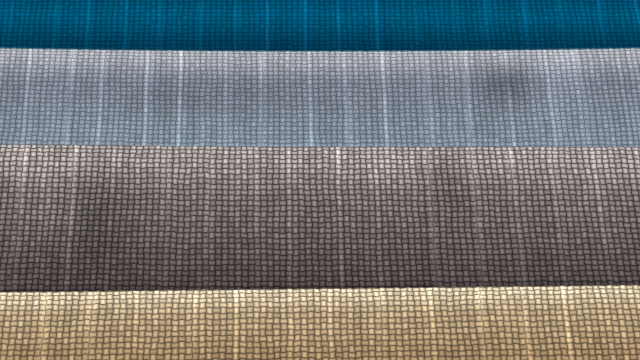
This texture is drawn by a WebGL 1 fragment shader. Its source:

```glsl
precision highp float;
// Four folded lengths of slubbed plain-weave cloth, stacked from far to near.
// Each fold has a curved top edge, a shading ramp, an interlaced thread relief
// and irregular thick warp threads; four samples per pixel smooth the weave.
uniform vec2 u_resolution;

float hash(vec2 p) {
  p = fract(p * vec2(0.1031, 0.1137));
  p += dot(p, p.yx + 33.33);
  return fract((p.x + p.y) * p.x * 17.3);
}

float noise(vec2 p) {
  vec2 i = floor(p), f = fract(p);
  f = f * f * (3.0 - 2.0 * f);
  return mix(mix(hash(i), hash(i + vec2(1.0, 0.0)), f.x),
             mix(hash(i + vec2(0.0, 1.0)), hash(i + 1.0), f.x), f.y);
}

// Soft spot used for broad dents and swells in the cloth.
float spot(vec2 p, vec2 center, vec2 radius) {
  vec2 q = (p - center) / radius;
  return exp(-dot(q, q));
}

// Height of a plain weave, 0 in the gaps and 1 on the thread crowns.
float weave(vec2 q, float seed) {
  q.y += 0.3 * (noise(vec2(q.x * 0.4, q.y * 0.3) + seed) - 0.5);
  q.x += 0.3 * (noise(q * vec2(0.3, 0.25) + seed + 40.0) - 0.5);
  vec2 cell = floor(q), f = 2.0 * fract(q) - 1.0;
  float warpOver = mod(cell.x + cell.y, 2.0);
  f = mix(f, f.yx, warpOver);
  float along = 1.0 - 0.55 * pow(abs(f.x), 4.0);
  float across = 1.0 - f.y * f.y;
  float tone = 0.82 + 0.3 * hash(cell + seed) + 0.1 * warpOver;
  return along * across * tone;
}

// Thick warp threads at uneven gaps, fading in and out along their length.
float slubs(float x, float depth, float gap, float phase, float seed) {
  float u = (x - phase) / gap, id = floor(u);
  float center = 0.5 + 0.3 * (hash(vec2(id, seed)) - 0.5);
  float offset = (fract(u) - center) * gap;
  float strength = 0.35 + 0.65 * hash(vec2(id + 9.0, seed));
  float fade = 0.55 + 0.6 * noise(vec2(id * 7.0, depth * 28.0 + seed));
  return exp(-offset * offset / 0.000028) * strength * fade;
}

// Light multiplier of one cloth at a given depth below its top edge.
float cloth(float x, float depth, vec2 pitch, float gap, float phase,
            float relief, float seed) {
  float fanned = 0.7 + (x - 0.7) / (1.0 + 0.15 * depth);
  float row = depth + 0.016 * (1.0 - exp(-max(depth, 0.0) / 0.025));
  float threads = weave(vec2(fanned, row) / pitch, seed);
  float streaks = noise(vec2(fanned * 75.0, depth * 5.0 + seed)) - 0.5;
  float slub = slubs(fanned, depth, gap, phase, seed);
  return 1.0 + relief * (threads - 0.6) + 0.10 * streaks
       + slub * (0.16 + 0.25 * relief);
}

// Three-stop ramp down the face of a fold.
vec3 ramp(vec3 top, vec3 middle, vec3 bottom, float t, float crest) {
  vec3 face = mix(middle, bottom, smoothstep(0.35, 1.0, t));
  return mix(top, face, smoothstep(0.0, crest, t));
}

vec3 scene(vec2 p) {
  float across = p.x / 1.778;
  float bow = 4.0 * across * (1.0 - across);
  float bump = 0.0012 * sin(p.x * 190.0) * noise(vec2(p.x * 60.0, 3.0));

  // Far teal cloth, darkening into the fold below.
  float depth = 1.02 - p.y;
  vec3 color = ramp(vec3(0.0, 0.28, 0.40), vec3(0.0, 0.33, 0.46),
                    vec3(0.005, 0.22, 0.32), depth / 0.16, 0.4);
  color *= cloth(p.x, depth, vec2(0.0150, 0.0115), 0.100, 0.0, 0.42, 11.0);
  color += vec3(0.015, 0.03, 0.035)
         * slubs(p.x, depth, 0.100, 0.0, 11.0);

  // Grey-blue cloth, slightly out of focus.
  depth = 0.867 - 0.009 * bow - p.y + bump * 0.5;
  vec3 blue = ramp(vec3(0.65, 0.66, 0.69), vec3(0.47, 0.50, 0.55),
                   vec3(0.49, 0.54, 0.59), depth / 0.266, 0.38);
  blue *= cloth(p.x, depth, vec2(0.0155, 0.0118), 0.109, 0.0265, 0.48, 23.0);
  blue *= 1.0 - 0.20 * spot(p, vec2(1.41, 0.77), vec2(0.07, 0.06))
        + 0.09 * spot(p, vec2(1.56, 0.78), vec2(0.07, 0.10))
        - 0.08 * spot(p, vec2(0.55, 0.73), vec2(0.25, 0.05));
  color = mix(color, blue, smoothstep(-0.004, 0.004, depth));

  // Taupe cloth, sharp, with shallow vertical dents.
  depth = 0.598 - 0.006 * smoothstep(0.0, 0.8, p.x) - p.y + bump;
  vec3 taupe = ramp(vec3(0.59, 0.56, 0.55), vec3(0.42, 0.385, 0.385),
                    vec3(0.30, 0.265, 0.265), depth / 0.41, 0.42);
  taupe *= cloth(p.x, depth, vec2(0.0172, 0.0150), 0.121, 0.027, 0.85, 37.0);
  taupe *= 1.0 - 0.17 * spot(p, vec2(0.28, 0.38), vec2(0.08, 0.14))
         + 0.08 * spot(p, vec2(0.14, 0.46), vec2(0.08, 0.12))
         + 0.07 * spot(p, vec2(1.10, 0.50), vec2(0.09, 0.09))
         - 0.14 * spot(p, vec2(1.23, 0.49), vec2(0.07, 0.10))
         + 0.06 * spot(p, vec2(1.66, 0.45), vec2(0.12, 0.14));
  color = mix(color, taupe, smoothstep(-0.003, 0.003, depth));

  // Near beige cloth, its edge rising to the right, over a thin shadow.
  depth = 0.188 + 0.020 * across - p.y + bump;
  color *= 1.0 - 0.22 * smoothstep(-0.022, 0.0, depth);
  vec3 beige = ramp(vec3(0.80, 0.74, 0.63), vec3(0.65, 0.57, 0.45),
                    vec3(0.57, 0.48, 0.36), depth / 0.20, 0.40);
  beige *= cloth(p.x, depth, vec2(0.0185, 0.0160), 0.132, 0.061, 0.72, 53.0);
  return mix(color, beige, smoothstep(-0.003, 0.003, depth));
}

void main() {
  vec3 total = vec3(0.0);
  for (int i = 0; i < 4; i++) {
    float k = float(i);
    vec2 offset = vec2(mod(k, 2.0), floor(k * 0.5)) * 0.5 - 0.25;
    total += scene((gl_FragCoord.xy + offset) / u_resolution.y);
  }
  gl_FragColor = vec4(clamp(total * 0.25, 0.0, 1.0), 1.0);
}
```
